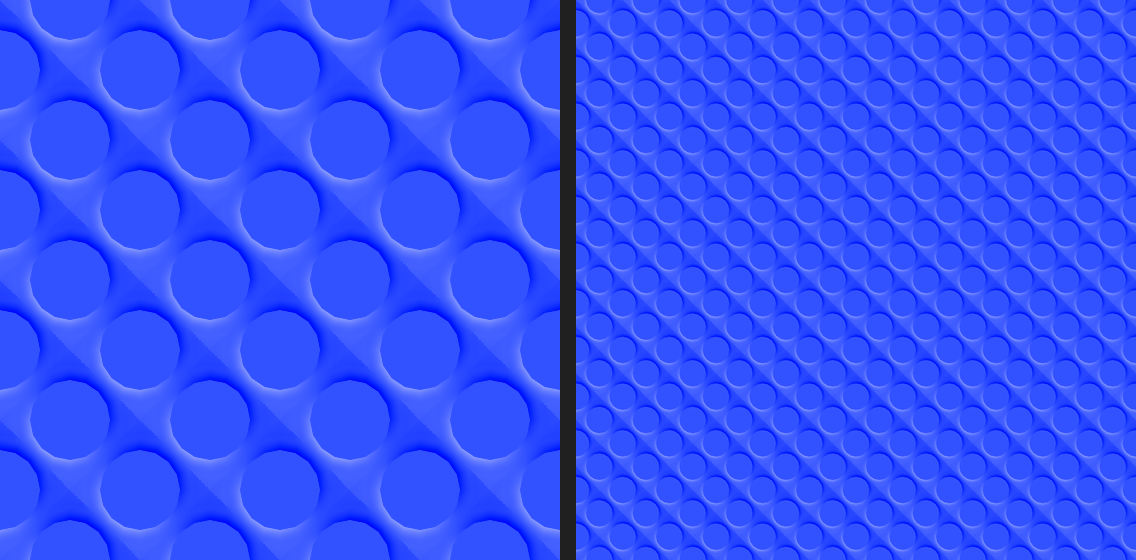
Left: one tile. Right: repeated 3 by 3.
Write a three.js fragment shader that draws this texture map.

```glsl
// A blue perforated sheet: staggered 16-sided holes, four repeats each way.
// Rounded slopes around every hole are summed and lit from one side, with
// faint creases where four slopes meet. Whole repeats make it tile.

varying vec2 vUv;

const float REPEATS = 4.0;
const float HOLE_RADIUS = 0.286;
const float HOLE_SIDES = 16.0;
const float SLOPE_WIDTH = 0.055;
const float EDGE_SOFTNESS = 0.004;
const float CREASE_STRENGTH = 0.13;
const vec2 LIGHT_DIRECTION = vec2(-0.57, -0.82);
const vec3 BASE_BLUE = vec3(0.20, 0.32, 1.0);

// Distance to a regular polygon with one corner on the positive x axis.
float polygonDistance(vec2 p, float radius, float sides) {
  float sector = 6.2831853 / sides;
  float angle = atan(p.y, p.x + 1e-6);
  float fromMiddle = mod(angle, sector) - 0.5 * sector;
  return length(p) * cos(fromMiddle) - radius * cos(0.5 * sector);
}

// Shade from -1 (facing away) to 1 (facing the light).
vec3 shadeBlue(vec3 base, float light) {
  vec3 lit = mix(base, vec3(1.0), 0.47 * max(light, 0.0));
  float shadow = 0.36 * max(-light, 0.0);
  return clamp(lit - vec3(shadow, shadow, 0.0), 0.0, 1.0);
}

// Colour of one cell, holding holes at the middles of its sides.
vec3 perforatedCell(vec2 cell, vec3 base) {
  vec2 slope = vec2(0.0);
  vec2 nearestOutward = vec2(0.0);
  float nearest = 10.0;

  for (int j = -1; j <= 3; j++) {
    for (int i = -1; i <= 3; i++) {
      vec2 gridPoint = vec2(float(i), float(j));
      // Only every other point of the half grid carries a hole.
      if (mod(gridPoint.x + gridPoint.y, 2.0) < 0.5) continue;
      vec2 offset = cell - 0.5 * gridPoint;
      float d = polygonDistance(offset, HOLE_RADIUS, HOLE_SIDES);
      vec2 outward = offset / max(length(offset), 1e-4);
      slope += outward * exp(-max(d, 0.0) / SLOPE_WIDTH);
      if (d < nearest) {
        nearest = d;
        nearestOutward = outward;
      }
    }
  }

  // Creases show only in the wide crossings of the web.
  slope += nearestOutward * CREASE_STRENGTH * smoothstep(0.07, 0.13, nearest);

  float web = smoothstep(-EDGE_SOFTNESS, EDGE_SOFTNESS, nearest);
  return shadeBlue(base, dot(slope, LIGHT_DIRECTION) * web);
}

void main() {
  vec2 cell = fract(vUv * REPEATS);
  gl_FragColor = vec4(perforatedCell(cell, BASE_BLUE), 1.0);
}
```
